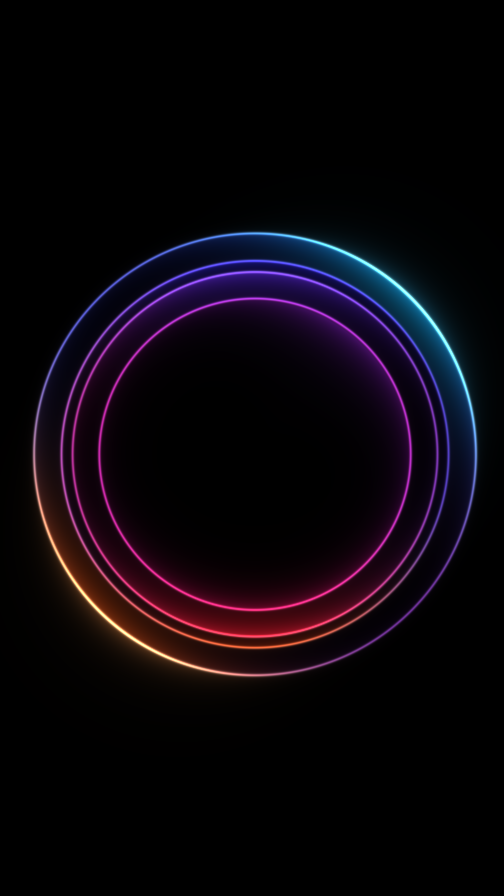
Write a Shadertoy shader that draws this background.

```glsl
// Draws nested neon glass rings with cool and warm rim highlights on black.

// Squared direction components: weights for top, right, bottom, left that sum to one.
vec4 axisWeights(vec2 dir) {
    vec4 facing = max(vec4(dir.y, dir.x, -dir.y, -dir.x), 0.0);
    return facing * facing;
}

// Concentrated highlight around a given angle on the rim.
float lobe(vec2 dir, float angle, float sharpness) {
    return exp(sharpness * (dot(dir, vec2(cos(angle), sin(angle))) - 1.0));
}

// Covers the disc with an inward fading glow, then adds its luminous rim.
vec3 glassDisc(vec3 base, float edge, vec4 weights, mat4x3 rimColors,
               vec4 fillStrength, float fadeWidth, float rimGain) {
    float pixel = 1.0 / iResolution.x;
    vec3 rim = rimColors * weights;
    float inside = smoothstep(pixel, -pixel, edge);
    float fade = exp(-max(-edge, 0.0) / fadeWidth);
    vec3 fill = rim * rim * dot(weights, fillStrength) * fade;
    float line = exp(-pow(edge / 0.0027, 2.0));
    float halo = 0.12 * exp(-abs(edge) / 0.007);
    return mix(base, fill, inside) + rim * rimGain * (line + halo);
}

void mainImage(out vec4 fragColor, in vec2 fragCoord) {
    vec2 p = (fragCoord - 0.5 * iResolution.xy) / iResolution.x - vec2(0.006, -0.0125);
    float radius = length(p);
    vec2 dir = p / max(radius, 1e-4);
    vec4 straight = axisWeights(dir);
    vec4 diagonal = axisWeights(vec2(dir.x - dir.y, dir.x + dir.y) * 0.7071);

    // Light spilling outside the largest ring
    float rimEdge = radius - 0.4385;
    float cool = lobe(dir, 0.77, 7.0);
    float warm = lobe(dir, -2.22, 7.0);
    float spill = 0.32 * exp(-abs(rimEdge) / 0.022) + 0.08 * exp(-abs(rimEdge) / 0.06);
    vec3 color = (vec3(0.15, 0.6, 0.8) * cool + vec3(0.85, 0.5, 0.25) * warm) * spill;

    // Outer disc: colours run upper right, lower right, lower left, upper left
    color = glassDisc(color, rimEdge, diagonal,
        mat4x3(0.25, 0.75, 0.9,  0.45, 0.2, 0.62,  0.95, 0.56, 0.3,  0.36, 0.38, 0.85),
        vec4(0.75, 0.09, 0.5, 0.13), 0.05, 0.85);
    float hotLine = exp(-pow(rimEdge / 0.0038, 2.0));
    color += hotLine * (vec3(0.45, 0.5, 0.4) * cool + vec3(0.5, 0.5, 0.42) * warm);

    // Inner discs: colours run top, right, bottom, left
    color = glassDisc(color, radius - 0.384, straight,
        mat4x3(0.36, 0.32, 0.88,  0.32, 0.24, 0.72,  0.88, 0.42, 0.24,  0.7, 0.3, 0.7),
        vec4(0.5, 0.15, 0.35, 0.12), 0.025, 0.85);
    color = glassDisc(color, radius - 0.362, straight,
        mat4x3(0.53, 0.34, 0.86,  0.5, 0.22, 0.7,  0.92, 0.29, 0.4,  0.72, 0.2, 0.6),
        vec4(0.7, 0.12, 0.68, 0.16), 0.045, 0.85);
    color = glassDisc(color, radius - 0.309, straight,
        mat4x3(0.68, 0.22, 0.8,  0.68, 0.18, 0.72,  0.85, 0.2, 0.5,  0.75, 0.16, 0.64),
        vec4(0.18, 0.22, 0.5, 0.12), 0.032, 0.9);

    // Soft violet bloom across the upper right of the central disc
    float bloom = smoothstep(0.309, 0.302, radius) * exp((radius - 0.309) / 0.05);
    color += vec3(0.17, 0.05, 0.28) * bloom * lobe(dir, 0.95, 4.0);

    fragColor = vec4(min(color, 1.0), 1.0);
}
```
